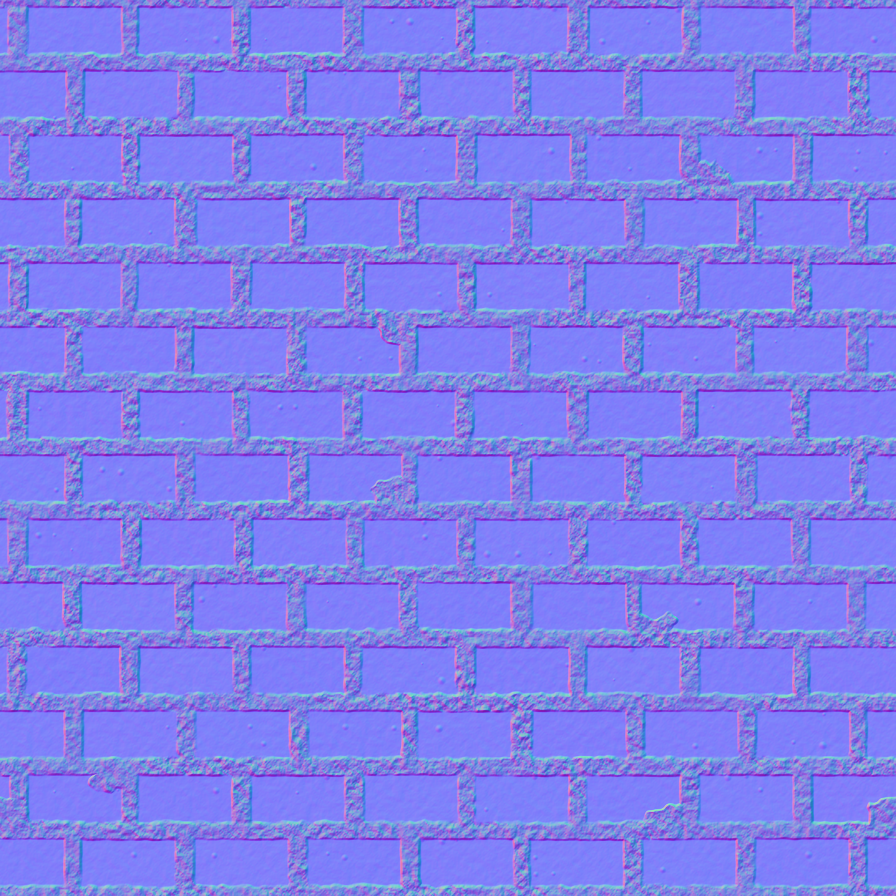
Write a Shadertoy shader that draws this texture map.

```glsl
// Tangent-space normal map of a worn running-bond brick wall with rough mortar
#define COLUMNS 8.0
#define ROWS 14.0
#define HALF_BRICK vec2(0.0509, 0.0246)
#define JITTER vec2(0.0022, 0.0006)
#define STEP_HEIGHT 0.0022
#define SHARP_BEVEL 0.0029
#define SOFT_BEVEL 0.0046
#define EDGE_WEAR 0.0042
#define MORTAR_ROUGHNESS 0.41
#define FACE_ROUGHNESS 0.042
#define CHIPPED_SHARE 0.06
#define PIT_SHARE 0.07

float hash(vec2 p) {
    vec3 q = fract(p.xyx * vec3(0.1031, 0.1030, 0.0973));
    q += dot(q, q.yzx + 33.33);
    return fract((q.x + q.y) * q.z);
}

vec2 hash2(vec2 p) {
    return vec2(hash(p + 17.0), hash(p + 59.0));
}

// Value noise that wraps over the unit square
float noise(vec2 uv, float period) {
    vec2 p = uv * period;
    vec2 cell = floor(p);
    vec2 f = fract(p);
    f = f * f * (3.0 - 2.0 * f);
    vec2 a = mod(cell, period) + period;
    vec2 b = mod(cell + 1.0, period) + period;
    return mix(mix(hash(a), hash(vec2(b.x, a.y)), f.x),
               mix(hash(vec2(a.x, b.y)), hash(b), f.x), f.y) - 0.5;
}

// Octaves of equal slope, so the grain stays rough at every scale
float grain(vec2 uv) {
    float sum = 0.0;
    float period = 135.0;
    for (int i = 0; i < 3; i++) {
        sum += noise(uv, period) / period;
        period *= 2.0;
    }
    return sum;
}

// Sparse round dents
float pits(vec2 uv) {
    const float period = 56.0;
    vec2 p = uv * period;
    vec2 cell = mod(floor(p), period);
    vec2 center = 0.35 + 0.3 * hash2(cell);
    float radius = 0.10 + 0.18 * hash(cell + 5.0);
    float present = step(1.0 - PIT_SHARE, hash(cell + 83.0));
    float dent = 1.0 - smoothstep(0.0, radius, length(fract(p) - center));
    return present * dent * radius * 0.2 / period;
}

// x: height, y: brick coverage
vec2 wall(vec2 uv) {
    // Brick cell, counted from the top; odd rows shift by half a brick
    vec2 grid = vec2(uv.x * COLUMNS, (1.0 - uv.y) * ROWS);
    float row = mod(floor(grid.y), ROWS);
    grid.x -= 0.16 + 0.5 * mod(row, 2.0);
    vec2 id = vec2(mod(floor(grid.x), COLUMNS), row);
    vec2 p = (fract(grid) - vec2(0.5, 0.476)) / vec2(COLUMNS, -ROWS);
    p -= (hash2(id) - 0.5) * 2.0 * JITTER;

    // Crisp top and right edges, softer left and ragged bottom edges
    vec2 side = p / HALF_BRICK;
    float bottom = smoothstep(0.5, 0.95, -side.y);
    float left = smoothstep(0.88, 0.98, -side.x);
    float wobble = noise(uv, 80.0) + 0.6 * noise(uv, 190.0);
    vec2 q = abs(p) - HALF_BRICK;
    float edge = length(max(q, 0.0)) + min(max(q.x, q.y), 0.0);
    float skirt = bottom * (1.0 - smoothstep(0.0, 0.0095, edge));
    edge += wobble * EDGE_WEAR * mix(0.22, 0.8, bottom);

    // Broken corners filled with mortar
    vec2 corner = HALF_BRICK * (2.0 * step(0.5, hash2(id + 31.0)) - 1.0);
    float chip = 0.010 + 0.014 * hash(id + 43.0);
    chip += 0.014 * noise(uv, 48.0) + 0.006 * noise(uv, 130.0);
    chip -= length((p - corner) * vec2(0.55, 1.0));
    float chipped = step(1.0 - CHIPPED_SHARE, hash(id + 71.0));
    edge = mix(edge, max(edge, chip), chipped);

    float bevel = mix(SHARP_BEVEL, SOFT_BEVEL, max(bottom, 0.8 * left));
    float brick = 1.0 - smoothstep(0.0, bevel, edge);

    // Face and mortar relief
    float rough = grain(uv);
    vec2 tilt = (hash2(id + 97.0) - 0.5) * 0.03;
    float face = rough * FACE_ROUGHNESS + dot(p, tilt) - pits(uv);
    float patches = 1.0 + 0.8 * noise(uv, 22.0);
    float level = 0.0014 * noise(uv, 30.0) + 0.0007 * skirt;
    float mortar = rough * MORTAR_ROUGHNESS * patches + level - STEP_HEIGHT;
    return vec2(mix(mortar, face, brick), brick);
}

void mainImage(out vec4 fragColor, in vec2 fragCoord) {
    vec2 uv = fragCoord / iResolution.xy;
    float e = max(0.0008, 0.5 / iResolution.y);
    vec2 east = wall(uv + vec2(e, 0.0));
    vec2 west = wall(uv - vec2(e, 0.0));
    vec2 north = wall(uv + vec2(0.0, e));
    vec2 south = wall(uv - vec2(0.0, e));
    vec2 slope = vec2(east.x - west.x, north.x - south.x) / (2.0 * e);
    float brick = 0.25 * (east.y + west.y + north.y + south.y);

    // Green points down the wall; unresolved grain shortens the mortar normal
    vec3 normal = normalize(vec3(-slope.x, slope.y, 1.0)) * mix(0.82, 1.0, brick);
    vec3 color = 0.5 + 0.5 * normal;
    color.b *= 0.98;
    fragColor = vec4(color, 1.0);
}
```
